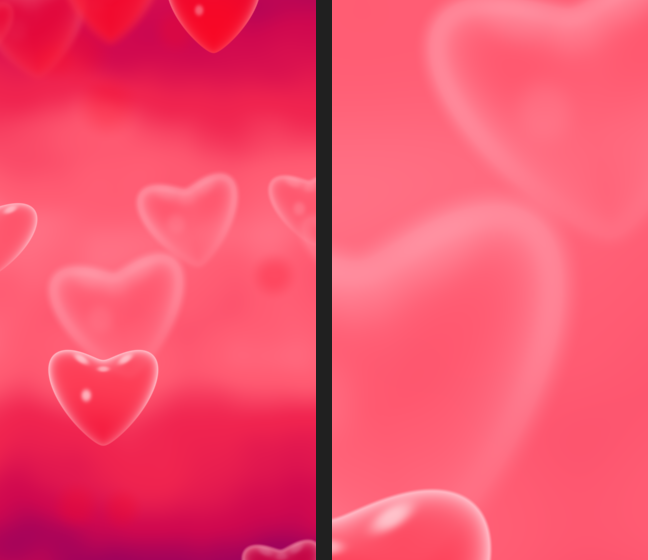
Left: the whole. Right: its middle third, enlarged.
This background is drawn by a Shadertoy shader. Its source:

```glsl
const vec3 PLUM    = vec3(0.62, 0.01, 0.36);
const vec3 CRIMSON = vec3(0.81, 0.03, 0.31);
const vec3 ROSE    = vec3(0.94, 0.14, 0.31);
const vec3 CORAL   = vec3(1.00, 0.36, 0.45);
const vec3 BLUSH   = vec3(1.00, 0.51, 0.58);
const vec3 RED     = vec3(0.98, 0.03, 0.14);
const vec3 SHINE   = vec3(1.00, 0.80, 0.84);

const float GLOW_LEVEL = 0.82;   // brightness of the middle band
const float MOTTLE = 0.30;       // strength of the cloudy variation
const float LOBE_LIFT = 0.85;    // how far the lobes rise above the cleft
const float HEART_SQUASH = 0.78; // height relative to width
const int BOKEH_COUNT = 8;
const int HEART_COUNT = 11;

// Centre x, centre y, half width, tilt; far to near
const vec4 HEART_PLACE[HEART_COUNT] = vec4[HEART_COUNT](
    vec4(-0.06, 1.66, 0.10, 0.0),  vec4(0.11, 1.65, 0.17, 0.1),
    vec4(0.35, 1.743, 0.145, 0.0), vec4(1.06, 0.98, 0.10, 0.0),
    vec4(0.389, 0.731, 0.208, 0.15), vec4(0.611, 1.042, 0.156, 0.18),
    vec4(0.99, 1.09, 0.13, 0.1),   vec4(0.90, -0.074, 0.125, 0.1),
    vec4(-0.046, 0.99, 0.15, -0.15), vec4(0.676, 1.71, 0.148, 0.0),
    vec4(0.327, 0.486, 0.174, 0.0));

// Blur, red fill, rim strength
const vec3 HEART_LOOK[HEART_COUNT] = vec3[HEART_COUNT](
    vec3(0.015, 0.3, 0.25), vec3(0.022, 0.5, 0.28),
    vec3(0.025, 0.8, 0.22), vec3(0.030, 0.0, 0.40),
    vec3(0.026, 0.05, 0.62), vec3(0.018, 0.08, 0.66),
    vec3(0.010, 0.15, 0.62), vec3(0.008, 0.5, 0.65),
    vec3(0.003, 0.25, 0.85), vec3(0.003, 0.95, 0.55),
    vec3(0.0025, 0.42, 0.95));

vec2 hash2(vec2 p) {
    p = vec2(dot(p, vec2(127.1, 311.7)), dot(p, vec2(269.5, 183.3)));
    return fract(sin(p) * 43758.5);
}

float cornerSlope(vec2 cell, vec2 f, vec2 corner) {
    return dot(hash2(cell + corner) * 2.0 - 1.0, f - corner);
}

float gradientNoise(vec2 p) {
    vec2 i = floor(p), f = fract(p);
    vec2 u = f * f * f * (f * (f * 6.0 - 15.0) + 10.0);
    vec2 e = vec2(0.0, 1.0);
    return mix(mix(cornerSlope(i, f, e.xx), cornerSlope(i, f, e.yx), u.x),
               mix(cornerSlope(i, f, e.xy), cornerSlope(i, f, e.yy), u.x), u.y);
}

vec3 ramp(float t) {
    vec3 c = mix(PLUM, CRIMSON, smoothstep(0.0, 0.2, t));
    c = mix(c, ROSE, smoothstep(0.15, 0.48, t));
    c = mix(c, CORAL, smoothstep(0.45, 0.78, t));
    return mix(c, BLUSH, smoothstep(0.75, 1.0, t));
}

// Sheared circle, divided by its gradient to approximate distance
float heartDistance(vec2 p) {
    float bend = sqrt(p.x * p.x + 0.01);
    vec2 q = vec2(p.x, p.y / HEART_SQUASH - LOBE_LIFT * bend);
    float r = max(length(q), 1e-3);
    vec2 n = q / r;
    vec2 slope = vec2(n.x - n.y * LOBE_LIFT * p.x / bend, n.y / HEART_SQUASH);
    return (r - 1.0) / length(slope);
}

// Soft ellipse that spreads and dims with blur
float glint(vec2 p, vec2 radius, float blur) {
    vec2 spread = radius + blur;
    vec2 e = p / spread;
    float fade = radius.x * radius.y / (spread.x * spread.y);
    return fade * exp(-pow(dot(e, e), 1.5));
}

vec3 addHeart(vec3 col, vec2 p, vec4 place, vec3 look) {
    float size = place.z, c = cos(place.w), s = sin(place.w);
    vec2 h = mat2(c, -s, s, c) * (p - place.xy) / size;
    float blur = max(look.x, 1.0 / iResolution.x) / size;
    float d = heartDistance(h);
    float body = smoothstep(blur, -blur, d);

    // Tinted body, lighter towards the lobes
    col = mix(col, RED, look.y * body * mix(1.0, 0.8, smoothstep(-0.5, 1.0, h.y)));

    // Glassy rim, fading inwards and towards the tip
    float rim = body * exp(min(d, 0.0) / (0.075 + 0.7 * blur));
    rim *= mix(0.4, 1.0, smoothstep(-0.7, 0.5, h.y));
    col = mix(col, SHINE, rim * look.z);

    // Reflections on the lobes, in the cleft and on the left cheek
    vec2 lobe = vec2(abs(h.x) - 0.4, h.y - 0.86);
    lobe = mat2(0.85, -0.53, 0.53, 0.85) * lobe;
    float light = glint(lobe, vec2(0.13, 0.05), blur)
                + glint(h - vec2(0.0, 0.68), vec2(0.09, 0.035), blur)
                + glint(h - vec2(-0.31, 0.2), vec2(0.075, 0.095), blur);
    return mix(col, vec3(1.0, 0.94, 0.95), min(light, 1.0) * body * look.z);
}

void mainImage(out vec4 fragColor, in vec2 fragCoord) {
    vec2 p = fragCoord / iResolution.x;
    float top = iResolution.y / iResolution.x;

    // Bright band across the middle, clouded by noise
    float band = smoothstep(-0.15, 0.75, p.y)
               * mix(0.22, 1.0, smoothstep(top - 0.03, top - 0.68, p.y));
    float t = GLOW_LEVEL * band - 0.1 * (p.x - 0.5);
    t += MOTTLE * gradientNoise(p * vec2(2.2, 3.0) + 4.3);
    t += 0.3 * MOTTLE * gradientNoise(p * 6.0);
    vec3 col = ramp(t);

    // Faint red bokeh
    for (int i = 0; i < BOKEH_COUNT; i++) {
        vec2 spot = hash2(vec2(float(i), 7.0)) * vec2(1.0, top);
        float radius = 0.07 + 0.06 * hash2(spot).x;
        col = mix(col, RED, 0.25 * smoothstep(radius, 0.2 * radius, length(p - spot)));
    }

    for (int i = 0; i < HEART_COUNT; i++)
        col = addHeart(col, p, HEART_PLACE[i], HEART_LOOK[i]);
    fragColor = vec4(col, 1.0);
}
```
